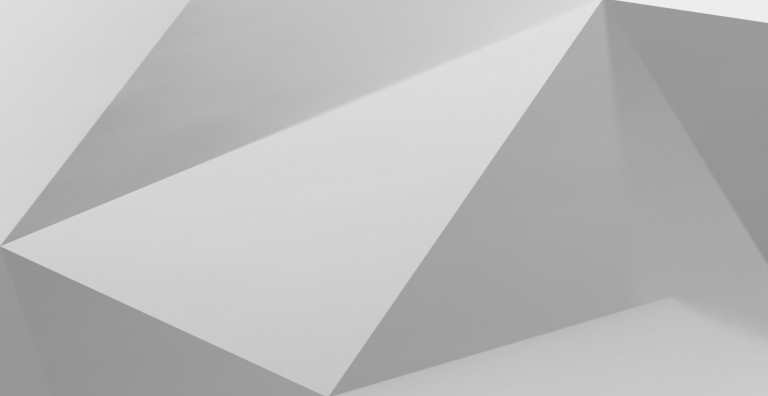
This background is drawn by a WebGL 1 fragment shader. Its source:

```glsl
precision highp float;
// Folded grey paper: broad triangular facets with soft creases and faint smudges.
uniform vec2 u_resolution;

// Canvas units: height is 1, width is ASPECT.
const float ASPECT = 1.939;

// Corners of the folds
const vec2 LEFT_TIP = vec2(0.0, 0.378);
const vec2 TOP_FOLD = vec2(0.480, 1.0);
const vec2 APEX = vec2(1.523, 1.004);
const vec2 BOTTOM_TIP = vec2(0.828, -0.004);
const vec2 RIDGE_PEAK = vec2(1.692, 0.250);
const vec2 RIDGE_END = vec2(1.939, 0.154);
const vec2 SOFT_FOOT = vec2(1.604, 0.268);
const vec2 CREASE_END = vec2(1.939, 0.331);
const vec2 RIGHT_TOP = vec2(1.939, 0.942);
const vec2 LEFT_FOOT = vec2(0.131, 0.0);

// Facet tones: base grey, change along x, change along y
const vec3 UPPER_LEFT = vec3(0.790, -0.10, 0.08);
const vec3 UPPER_BAND = vec3(0.567, 0.10, 0.115);
const vec3 CENTRE = vec3(0.777, -0.004, 0.114);
const vec3 DARK_FACE = vec3(0.585, 0.03, 0.06);
const vec3 SOFT_FACE = vec3(0.694, 0.0, -0.08);
const vec3 FAR_RIGHT = vec3(0.560, 0.0, 0.05);
const vec3 LOWER_RIGHT = vec3(0.740, 0.03, -0.16);
const vec3 LOWER_LEFT = vec3(0.575, 0.06, 0.0);
const vec3 LEFT_STRIP = vec3(0.590, 0.0, 0.03);
const float SLIVER = 0.93;

const float SMUDGE = 0.018;
const float GRAIN = 0.008;

float hash(vec2 p) {
    return fract(sin(dot(p, vec2(127.1, 311.7))) * 43758.5);
}

float noise(vec2 p) {
    vec2 i = floor(p), f = fract(p);
    f = f * f * (3.0 - 2.0 * f);
    return mix(mix(hash(i), hash(i + vec2(1, 0)), f.x),
               mix(hash(i + vec2(0, 1)), hash(i + vec2(1, 1)), f.x), f.y);
}

float fbm(vec2 p) {
    float sum = 0.0, amp = 0.5;
    for (int i = 0; i < 4; i++) {
        sum += amp * noise(p);
        p = p * 2.03 + 7.1;
        amp *= 0.5;
    }
    return sum;
}

// Signed distance to the line a-b, positive on its left
float side(vec2 p, vec2 a, vec2 b) {
    vec2 d = normalize(b - a), q = p - a;
    return d.x * q.y - d.y * q.x;
}

float cover(float d, float soft) {
    return smoothstep(-soft, soft, d);
}

float shade(vec3 facet, vec2 p) {
    return dot(facet, vec3(1.0, p));
}

void main() {
    vec2 p = gl_FragCoord.xy / u_resolution * vec2(ASPECT, 1.0);
    float edge = 0.8 / u_resolution.y;
    float smudge = fbm(vec2(p.x * 3.0 - p.y, p.y * 11.0 - p.x * 2.0)) - 0.47;

    // Dark right side, with a crease that blurs as it falls from the apex
    float blur = mix(0.04, 0.008, smoothstep(0.3, 1.0, p.y));
    float tone = shade(DARK_FACE, p);
    tone = mix(tone, shade(SOFT_FACE, p), cover(side(p, APEX, SOFT_FOOT), blur));
    tone = mix(tone, shade(FAR_RIGHT, p), cover(side(p, APEX, CREASE_END), 0.006));

    // Lower right facet: crisp ridge that dissolves past its peak
    float ridge = min(side(p, RIDGE_PEAK, BOTTOM_TIP), side(p, RIDGE_END, RIDGE_PEAK));
    float ridgeSoft = mix(edge * 1.5, 0.045, smoothstep(1.66, 1.85, p.x));
    float lower = shade(LOWER_RIGHT, p) - 0.03 * exp(-max(ridge, 0.0) / 0.03);
    tone = mix(tone, lower, cover(ridge, ridgeSoft));

    // Bright central facet
    tone = mix(tone, shade(CENTRE, p), cover(side(p, BOTTOM_TIP, APEX), edge));

    // Upper band: smudged near its left tip, glowing along its right seam
    float seam = side(p, LEFT_TIP, APEX);
    float band = shade(UPPER_BAND, p);
    band += 0.03 * exp(-max(seam, 0.0) / 0.04) * smoothstep(0.3, 1.0, p.x);
    band += 0.08 * smudge * smoothstep(0.9, 0.2, p.x);
    tone = mix(tone, band, cover(seam, mix(edge, 0.008, smoothstep(0.4, 0.9, p.x))));

    // Outer facets
    tone = mix(tone, shade(UPPER_LEFT, p), cover(side(p, LEFT_TIP, TOP_FOLD), edge * 1.5));
    float strip = cover(side(p, LEFT_FOOT, LEFT_TIP), 0.006);
    float shadow = mix(shade(LOWER_LEFT, p), shade(LEFT_STRIP, p), strip);
    tone = mix(tone, shadow, cover(side(p, BOTTOM_TIP, LEFT_TIP), edge));
    tone = mix(tone, SLIVER, cover(side(p, APEX, RIGHT_TOP), edge));

    // Paper surface
    tone += SMUDGE * smudge + GRAIN * (noise(p * 180.0) - 0.5);
    gl_FragColor = vec4(vec3(tone), 1.0);
}
```
